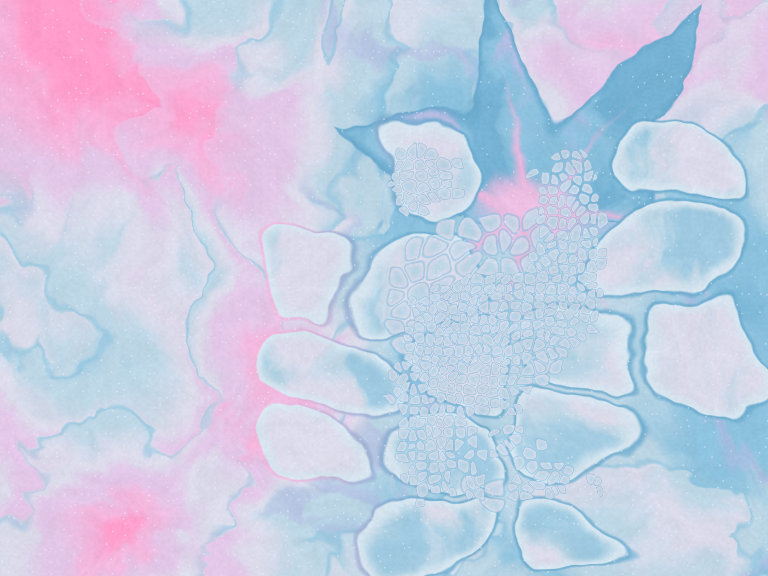
Reproduce this texture procedurally as a Shadertoy shader.

```glsl
// Pastel acrylic pour: marbled pink and blue paint with a star bloom, pale lobes and bubbles.

const vec3 HOT_PINK   = vec3(1.00, 0.62, 0.80);
const vec3 PINK       = vec3(0.95, 0.72, 0.87);
const vec3 LILAC      = vec3(0.89, 0.78, 0.91);
const vec3 MIST       = vec3(0.86, 0.86, 0.92);
const vec3 PALE_BLUE  = vec3(0.74, 0.84, 0.90);
const vec3 BLUE       = vec3(0.55, 0.76, 0.87);
const vec3 DEEP_BLUE  = vec3(0.42, 0.67, 0.81);
const vec3 PERIWINKLE = vec3(0.71, 0.74, 0.89);
const vec2 BLOOM      = vec2(0.91, 0.63);

float hash(vec2 p) {
    return fract(sin(dot(p, vec2(127.1, 311.7))) * 43758.5453);
}

vec2 hash2(vec2 p) {
    return vec2(hash(p), hash(p + 37.3));
}

float noise(vec2 p) {
    vec2 i = floor(p), f = fract(p);
    f = f * f * (3.0 - 2.0 * f);
    return mix(mix(hash(i), hash(i + vec2(1, 0)), f.x),
               mix(hash(i + vec2(0, 1)), hash(i + vec2(1, 1)), f.x), f.y);
}

float fbm(vec2 p) {
    float sum = 0.0, amp = 0.5;
    for (int i = 0; i < 5; i++) {
        sum += amp * noise(p);
        p = mat2(1.6, 1.2, -1.2, 1.6) * p + 3.7;
        amp *= 0.5;
    }
    return sum;
}

vec2 warp(vec2 p, float freq, float amount) {
    return p + amount * (vec2(fbm(p * freq), fbm(p * freq + 15.2)) - 0.5);
}

float blob(vec2 p, vec2 centre, float size) {
    vec2 d = (p - centre) / size;
    return exp(-dot(d, d));
}

// Rounded Voronoi: x is the distance to the cell border, yz is the seed
vec3 cells(vec2 p, float sharpness) {
    vec2 home = floor(p), seed = p;
    float nearest = 9.0;
    for (int k = 0; k < 9; k++) {
        vec2 g = home + vec2(k % 3 - 1, k / 3 - 1);
        vec2 s = g + 0.12 + 0.76 * hash2(g);
        float d = distance(s, p);
        if (d < nearest) { nearest = d; seed = s; }
    }
    float sum = 0.0;
    for (int k = 0; k < 25; k++) {
        vec2 g = floor(seed) + vec2(k % 5 - 2, k / 5 - 2);
        vec2 s = g + 0.12 + 0.76 * hash2(g);
        vec2 gap = s - seed;
        if (dot(gap, gap) > 0.0001)
            sum += exp(-sharpness * dot(0.5 * (s + seed) - p, normalize(gap)));
    }
    return vec3(-log(sum) / sharpness, seed);
}

vec3 paint(float t) {
    vec3 c = mix(HOT_PINK, PINK, smoothstep(0.08, 0.24, t));
    c = mix(c, LILAC, smoothstep(0.24, 0.36, t));
    c = mix(c, MIST, smoothstep(0.38, 0.48, t));
    c = mix(c, PALE_BLUE, smoothstep(0.48, 0.60, t));
    c = mix(c, BLUE, smoothstep(0.64, 0.80, t));
    return mix(c, DEEP_BLUE, smoothstep(0.86, 1.05, t));
}

// Broad layout of warm and cool paint
float toneLayout(vec2 p) {
    float warm = 0.40 * blob(p, vec2(0.08, 0.95), 0.26) + 0.24 * blob(p, vec2(0.42, 0.83), 0.25)
               + 0.27 * blob(p, vec2(1.28, 0.95), 0.24) + 0.22 * blob(p, vec2(0.20, 0.08), 0.20)
               + 0.50 * blob(p, vec2(0.51, 0.34), 0.17);
    float cool = 0.13 * blob(p, vec2(0.18, 0.50), 0.22) + 0.16 * blob(p, vec2(1.00, 0.30), 0.36);
    return 0.60 - warm + cool;
}

// Spiked blue star with pink veins running from its heart
vec3 addBloom(vec3 col, vec2 q, float grain) {
    float r = length(q) + 0.0001;
    vec2 dir = q / r;
    float turn = atan(q.y, q.x) * 7.0 / 6.28318;
    float spike = 2.0 * abs(fract(turn) - 0.5);
    float reach = mix(0.20, 0.36 + 0.16 * noise(dir * 2.0 + 4.0), spike * spike);
    float edge = reach * smoothstep(-0.5, 0.35, dir.y) - r;
    vec3 petal = mix(BLUE, PERIWINKLE, smoothstep(0.48, 0.64, grain));
    petal = mix(petal, DEEP_BLUE, 0.7 * smoothstep(0.50, 0.36, grain));
    petal = mix(DEEP_BLUE, petal, smoothstep(0.0, 0.035, edge));
    col = mix(col, petal, smoothstep(-0.004, 0.006, edge));
    float vein = smoothstep(0.022, 0.004, r * (1.0 - spike) * 0.45 + 0.06 * r);
    col = mix(col, PINK, vein * smoothstep(0.32, 0.12, r));
    return mix(col, mix(PINK, LILAC, grain), smoothstep(0.10, 0.05, r + 0.1 * (grain - 0.5)));
}

// Large pale lobes, rimmed pink on the left and blue on the right
vec3 addLobes(vec3 col, vec2 p, float grain) {
    vec2 scale = vec2(4.6, 6.2);
    vec3 c = cells(p * scale, 11.0);
    vec2 seed = c.yz / scale;
    float chance = 1.5 * blob(seed, vec2(0.86, 0.38), 0.43) * smoothstep(0.09, 0.16, distance(seed, BLOOM));
    float present = step(0.25 + 0.5 * hash(c.yz), chance);
    vec3 rim = mix(PINK, DEEP_BLUE, smoothstep(0.50, 0.72, p.x));
    vec3 body = mix(PALE_BLUE, MIST, smoothstep(0.42, 0.60, grain));
    body = mix(body, BLUE, 0.6 * smoothstep(0.47, 0.34, grain));
    body = mix(vec3(0.84, 0.90, 0.94), body, smoothstep(0.05, 0.16, c.x));
    col = mix(col, rim, 0.8 * present * smoothstep(0.0, 0.035, c.x));
    return mix(col, body, present * smoothstep(0.035, 0.055, c.x));
}

// Clusters of small bubbles in scattered patches
vec3 addBubbles(vec3 col, vec2 p, float scale) {
    vec3 c = cells(p * scale, 14.0);
    vec2 seed = c.yz / scale;
    float patchy = noise(seed * 7.0 + scale) * blob(seed, vec2(0.84, 0.45), 0.42);
    float present = step(0.53, patchy + 0.08 * hash(c.yz));
    vec3 body = mix(MIST, PALE_BLUE, smoothstep(0.10, 0.40, c.x));
    col = mix(col, BLUE, 0.6 * present * smoothstep(0.0, 0.06, c.x));
    return mix(col, body, 0.85 * present * smoothstep(0.07, 0.14, c.x));
}

float specks(vec2 p, float scale) {
    vec2 id = floor(p * scale);
    float d = length(fract(p * scale) - 0.25 - 0.5 * hash2(id));
    return step(0.86, hash(id + 71.0)) * smoothstep(0.22, 0.06, d);
}

void mainImage(out vec4 fragColor, in vec2 fragCoord) {
    vec2 uv = fragCoord / iResolution.y;
    vec2 broad = warp(uv, 2.6, 0.30);
    vec2 fine = warp(broad, 4.5, 0.24);
    float veins = fbm(fine * 3.0);
    float grain = fbm(fine * vec2(9.0, 5.0) + 8.0);

    // Marbled ground with one-sided folds and thin seams
    float saw = fract(fbm(fine * 1.8 + 9.0) * 6.0);
    float fold = saw * smoothstep(1.0, 0.94, saw);
    float tone = toneLayout(broad) + 0.75 * (veins - 0.48) + 0.13 * (fold - 0.45) + 0.15 * (grain - 0.5);
    vec3 col = paint(tone);
    float lilacStreak = smoothstep(0.05, 0.015, abs(veins - 0.56)) * smoothstep(0.45, 0.6, tone);
    col = mix(col, PERIWINKLE, 0.55 * lilacStreak);
    float seam = smoothstep(0.07, 0.0, abs(saw - 0.93));
    col = mix(col, mix(PINK, BLUE, smoothstep(0.35, 0.55, tone)), 0.5 * seam);

    // Features from back to front
    col = addBloom(col, warp(uv, 5.0, 0.13) - BLOOM, grain);
    col = addLobes(col, warp(uv, 4.0, 0.16), grain);
    vec2 foam = warp(uv, 7.0, 0.05);
    for (int i = 0; i < 2; i++) col = addBubbles(col, foam, 27.0 + 28.0 * float(i));

    // Pigment grain and pale specks
    col += 0.05 * (fbm(fine * 38.0) - 0.5) + 0.025 * (noise(uv * 260.0) - 0.5);
    col = mix(col, vec3(0.93, 0.95, 0.98), 0.45 * specks(uv, 95.0));
    fragColor = vec4(clamp(col, 0.0, 1.0), 1.0);
}
```
